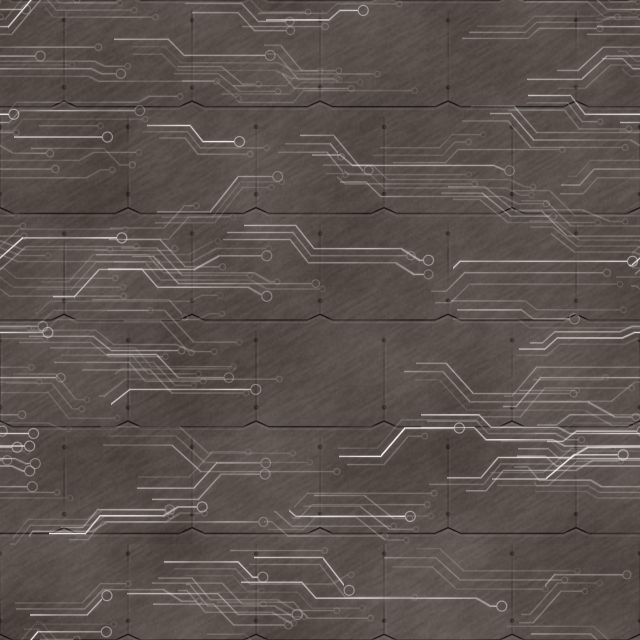
This texture is drawn by a Shadertoy shader. Its source:

```glsl
// Brown metal plates laid like bricks, covered with pale circuit traces.
// Plates come from a staggered grid; traces are bundles of bent height
// curves, each ending in a small ring, scattered by a hashed loop.

float hash(vec2 p) {
    p = fract(p * vec2(0.1031, 0.1137));
    p += dot(p, p.yx + 33.33);
    return fract((p.x + p.y) * p.x * 7.3);
}

vec4 hash4(float n) {
    return fract(sin(n * vec4(12.99, 78.23, 39.35, 57.91) + vec4(1.3, 4.1, 2.7, 5.9)) * 4375.85);
}

float noise(vec2 p) {
    vec2 i = floor(p), f = fract(p);
    f = f * f * (3.0 - 2.0 * f);
    return mix(mix(hash(i), hash(i + vec2(1, 0)), f.x),
               mix(hash(i + vec2(0, 1)), hash(i + vec2(1, 1)), f.x), f.y);
}

float fbm(vec2 p) {
    float sum = 0.0, amp = 0.5;
    for (int i = 0; i < 5; i++) {
        sum += amp * noise(p);
        p = mat2(1.6, 1.2, -1.2, 1.6) * p + 7.1;
        amp *= 0.5;
    }
    return sum;
}

// Soft stroke of the given half width at distance d
float stroke(float d, float halfWidth, float soft) {
    return 1.0 - smoothstep(halfWidth - soft, halfWidth + soft, d);
}

// Mottled metal with slanted scratches, plate seams and rivets
vec3 plates(vec2 uv, float soft) {
    float row = floor(uv.y * 6.0 + 0.1);
    float y = uv.y - row / 6.0;
    float column = uv.x * 5.0 + 0.5 * mod(row, 2.0);
    float x = (fract(column + 0.5) - 0.5) / 5.0;

    vec2 slanted = mat2(0.86, -0.5, 0.5, 0.86) * uv;
    float tone = 0.14 * (fbm(uv * 7.0) - 0.48);
    tone += 0.045 * (noise(slanted * vec2(45.0, 260.0)) - 0.5);
    tone += 0.03 * (noise(uv * 300.0) - 0.5);
    tone += 0.02 * (hash(vec2(floor(column), row) + 3.0) - 0.5);
    vec3 color = vec3(0.338, 0.298, 0.28) + tone;

    // Horizontal seam with a small peak at every plate corner
    float peak = max(0.0, 0.009 - abs(x) * 0.45);
    float seam = y - peak;
    float wear = mix(0.3, 0.75, noise(uv * vec2(14.0, 6.0)));
    wear = max(wear, 0.85 * smoothstep(0.03, 0.01, abs(x)));
    color *= 1.0 - wear * stroke(abs(seam), 0.0009, soft);
    color += 0.07 * stroke(abs(seam + 0.004), 0.0008, soft);

    // Vertical joint with a lit edge, then rivets
    float inside = smoothstep(0.0, 0.004, seam);
    float fade = inside * noise(uv * vec2(9.0, 30.0));
    color *= 1.0 - 0.4 * fade * stroke(abs(x), 0.0008, soft);
    color += 0.06 * fade * stroke(abs(x - 0.003), 0.0008, soft);
    vec2 rivet = vec2(x, min(abs(y - 0.03), abs(y - 0.135)));
    color *= 1.0 - 0.4 * stroke(length(rivet), 0.0035, soft);
    color += 0.07 * stroke(length(rivet - vec2(0.001, 0.0)), 0.0012, soft);
    return color;
}

// Light of all traces: three lanes per bundle, two bends per lane
float traces(vec2 uv, float soft) {
    float dark = 1.0;
    for (int i = 0; i < 204; i++) {
        float bundle = float(i / 3), lane = float(i % 3);
        vec4 place = hash4(bundle + 1.0);
        vec4 form = hash4(bundle + 101.0);
        vec4 own = hash4(float(i) + 301.0);

        float gap = mix(0.008, 0.018, form.w) * lane;
        vec2 start = vec2(place.x + 0.06 * own.x, (bundle + place.y) / 68.0 + gap);
        vec2 q = vec2(fract(uv.x - start.x), fract(uv.y - start.y + 0.5) - 0.5);
        if (abs(q.y) > 0.13) continue;

        float len = mix(0.08, 0.42, own.y * own.y * 0.5 + 0.5 * form.x);
        float side = place.z < 0.5 ? -1.0 : 1.0;
        float slope = side * mix(0.75, 1.3, place.w);
        float run = mix(0.015, 0.05, form.y);
        float bend = 0.12 * form.z - 0.06 * own.x + 0.03 - 0.4 * gap * side;
        float back = bend + run + 0.06 + 0.25 * form.w;
        float turn = form.x < 0.5 ? -0.6 : 0.5;

        float first = clamp(q.x - bend, 0.0, run);
        float second = clamp(q.x - back, 0.0, run);
        float height = slope * (first + turn * step(back + run, len) * second);
        float endHeight = slope * (clamp(len - bend, 0.0, run)
            + turn * step(back + run, len) * run);
        bool slanting = (q.x > bend && q.x < bend + run)
            || (back + run < len && q.x > back && q.x < back + run);
        float d = abs(q.y - height) * (slanting ? inversesqrt(1.0 + slope * slope) : 1.0);

        float bright = 0.13 + 0.12 * own.z + 0.65 * pow(own.w, 6.0);
        float radius = mix(0.0042, 0.0078, smoothstep(0.2, 0.5, bright));
        float glint = mix(0.55, 1.35, noise(vec2(q.x * 16.0, float(i) * 3.7)));
        if (slanting) glint *= 0.75 + 0.7 * form.y;
        float line = stroke(d, 0.001, soft) * step(q.x, len - radius);
        line += 0.1 * exp(-d * 330.0) * step(q.x, len - radius);
        float ring = abs(length(q - vec2(len, endHeight)) - radius);
        float light = max(line * glint, 0.75 * stroke(ring, 0.0008, soft));
        dark *= 1.0 - clamp(bright * light, 0.0, 0.95);
    }
    return 1.0 - dark;
}

void mainImage(out vec4 fragColor, in vec2 fragCoord) {
    vec2 uv = fragCoord / iResolution.xy;
    float soft = max(0.0013, 0.7 / iResolution.y);
    vec3 color = mix(plates(uv, soft), vec3(0.95, 0.93, 0.92), traces(uv, soft));
    fragColor = vec4(color, 1.0);
}
```
